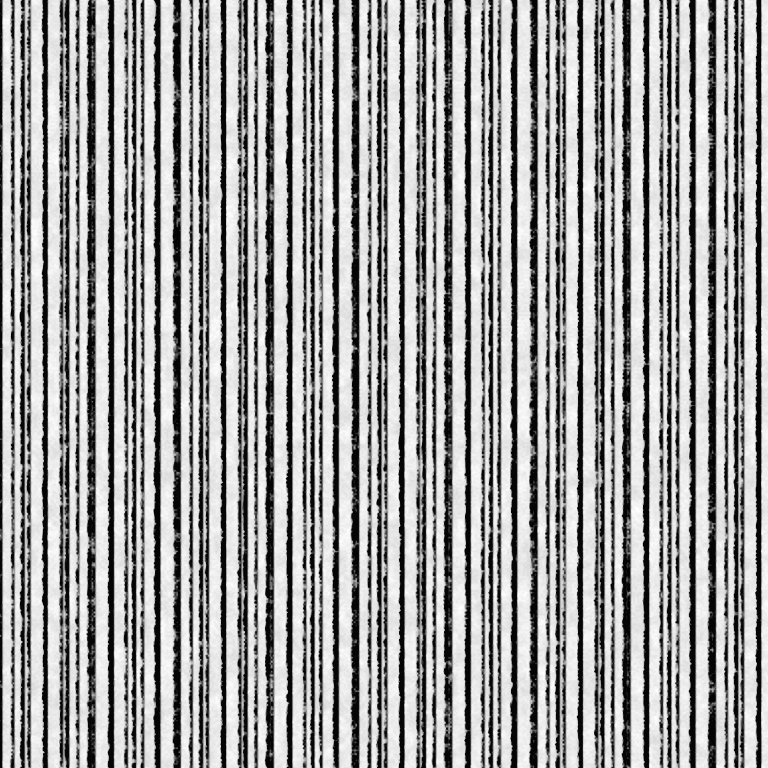
This pattern is drawn by a WebGL 2 fragment shader. Its source:

```glsl
#version 300 es
precision highp float;

uniform vec2 u_resolution;
out vec4 fragColor;

float hash(vec2 p) {
    return fract(sin(dot(p, vec2(127.1, 311.7))) * 43758.5453);
}

float valueNoise(vec2 p) {
    vec2 cell = floor(p);
    vec2 f = fract(p);
    f = f * f * (3.0 - 2.0 * f);
    float low = mix(hash(cell), hash(cell + vec2(1.0, 0.0)), f.x);
    float high = mix(hash(cell + vec2(0.0, 1.0)), hash(cell + vec2(1.0, 1.0)), f.x);
    return mix(low, high, f.y);
}

// Soft vertical lines, 1 at each centre
float grating(float x, float count, float phase, float width) {
    float d = (fract((x - phase) * count + 0.5) - 0.5) / count;
    return exp(-d * d / (width * width));
}

void main() {
    vec2 uv = gl_FragCoord.xy / u_resolution;

    // Signed noise at three scales
    float cloud = valueNoise(uv * 48.0) - 0.5;
    float blotch = valueNoise(uv * 110.0 + 17.0) - 0.5;
    float grain = valueNoise(uv * 390.0 + 5.0) - 0.5;

    // Two line sets, eight against eleven, that beat together
    float x = uv.x + 0.0014 * blotch + 0.0012 * grain;
    float ink = grating(x, 34.44, 0.0588, 0.0029)
              + 0.74 * grating(x, 47.36, 0.0592, 0.0028);

    // Worn, broken inking
    ink *= 1.0 + 0.75 * blotch + 0.65 * grain;

    // Mottled paper
    float paper = 0.925 + 0.06 * cloud + 0.06 * blotch + 0.06 * grain;
    float tone = mix(paper, 0.02, smoothstep(0.06, 0.88, ink));
    fragColor = vec4(vec3(tone), 1.0);
}
```
